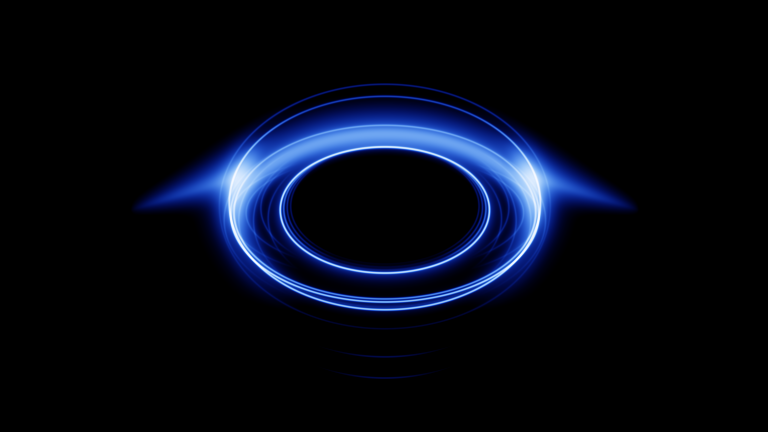
Reproduce this background procedurally as a WebGL 2 fragment shader.

```glsl
#version 300 es
precision highp float;
// A glowing blue portal: thin nested light rings around a dark oval, a broad
// luminous arch above it and two tapering wings of light at the sides.
// Light is summed as one energy value, then mapped to blue, pale blue and white.
uniform vec2 u_resolution;
out vec4 fragColor;

#define CENTER_X 0.002
#define LINE_WIDTH 0.0024
#define ARCH_LIGHT 1.25
#define WING_LIGHT 1.05
#define SIDE_LIGHT 0.75
#define FILAMENTS 7
#define BLACK_LEVEL 0.025
#define INNER_RADII vec2(0.242, 0.146)
#define OUTER_RADII vec2(0.360, 0.247)

float hash(float n) {
    n = fract(n * 0.1031);
    n *= n + 33.33;
    return fract(n * (n + n));
}

// Approximate signed distance to an ellipse centred at height cy.
float ellipse(vec2 p, float cy, vec2 radii) {
    p.y -= cy;
    float k = length(p / radii);
    return k * (k - 1.0) / max(length(p / (radii * radii)), 1e-4);
}

float bell(float d, float width) {
    return exp(-d * d / (width * width));
}

// Anti-aliased bright line, never thinner than the pixel grid can show.
float line(float d) {
    float w = max(LINE_WIDTH, 0.65 / u_resolution.y);
    return bell(d, w) * LINE_WIDTH / w;
}

// Broad arch above the dark oval, with a soft outer halo and a crisp rim.
float arch(vec2 p) {
    float d = ellipse(p, 0.0, vec2(0.335, 0.191));
    float top = smoothstep(-0.10, 0.13, p.y);
    float core = bell(d, d > 0.0 ? 0.018 : 0.026);
    float halo = bell(d, d > 0.0 ? 0.052 : 0.034);
    float rim = line(ellipse(p, 0.005, vec2(0.350, 0.205)));
    return top * (ARCH_LIGHT * (0.55 * core + 0.58 * halo) + 0.55 * rim);
}

// Tapered wing, mirrored left and right, sloping down to a point.
float wing(vec2 p) {
    float ax = abs(p.x);
    float t = clamp((ax - 0.30) / 0.29, 0.0, 1.0);
    float d = p.y - mix(0.105, 0.014, t);
    float width = d > 0.0 ? mix(0.066, 0.020, t) : mix(0.050, 0.013, t);
    float reach = smoothstep(0.27, 0.36, ax) * pow(1.0 - t, 0.75);
    return WING_LIGHT * reach * (0.75 * bell(d, width) + 0.35 * bell(d, width * 0.4));
}

// Main outer loops, their bloom and the pale light on both flanks.
float outerRings(vec2 p) {
    float ax = abs(p.x);
    float flank = smoothstep(0.16, 0.35, ax);
    float low = smoothstep(0.10, -0.06, p.y);
    float d = ellipse(p, 0.030, OUTER_RADII);
    float e = line(d) * (0.55 + 1.1 * max(low, flank * 0.5));
    e += line(ellipse(p, 0.005, vec2(0.357, 0.204))) * low * 1.6;
    e += line(ellipse(p, 0.008, vec2(0.349, 0.200))) * low * 1.1;
    float bloom = exp(-abs(d + 0.006) / mix(0.010, 0.026, flank));
    e += SIDE_LIGHT * bloom * mix(0.55 * low, 1.0, flank) * smoothstep(0.22, 0.07, p.y);
    e += 0.7 * flank * bell(d + 0.014, 0.022) * bell(p.y - 0.065, 0.085);
    float faint = ellipse(p, 0.022, vec2(0.383, 0.283));
    e += line(faint) * mix(0.12, 0.32, smoothstep(0.0, 0.25, p.y));
    return e + 0.07 * bell(faint, 0.018) * flank;
}

// Crisp inner rim followed by slightly narrower, weaker copies.
float innerRings(vec2 p, float d) {
    float flank = smoothstep(0.10, 0.23, abs(p.x));
    float e = 1.7 * line(d) + 0.55 * exp(-abs(d) / (d > 0.0 ? 0.014 : 0.007));
    for (int i = 1; i < 4; i++) {
        float s = float(i);
        float copy = ellipse(p, 0.014 + 0.003 * s, INNER_RADII - s * vec2(0.008, 0.004));
        e += line(copy) * (0.12 + 0.55 * flank) / s;
    }
    return e;
}

// Crossing side filaments and dim echoes below the rings.
float filaments(vec2 p) {
    float e = 0.0, flank = smoothstep(0.19, 0.27, abs(p.x));
    for (int i = 0; i < FILAMENTS; i++) {
        float s = float(i), r = hash(s + 3.0);
        vec2 radii = vec2(0.27 + 0.017 * s, 0.13 + 0.09 * r);
        float d = ellipse(p, 0.04 * (hash(s + 17.0) - 0.4), radii);
        e += (0.22 * line(d) + 0.06 * bell(d, 0.008)) * flank * bell(p.y - 0.01, 0.12);
    }
    for (int i = 0; i < 2; i++) {
        float s = float(i);
        float d = ellipse(p, 0.0, vec2(0.40 + 0.02 * s, 0.326 + 0.049 * s));
        e += 0.20 * line(d) * bell(p.x, 0.11) * step(p.y, 0.0);
    }
    return e;
}

void main() {
    vec2 p = (gl_FragCoord.xy - 0.5 * u_resolution) / u_resolution.y;
    p.x -= CENTER_X;
    float inner = ellipse(p, 0.014, INNER_RADII);
    float outside = smoothstep(-0.008, 0.006, inner);
    float energy = (arch(p) + wing(p) + outerRings(p) + filaments(p)) * outside;
    energy = max(energy + innerRings(p, inner) - BLACK_LEVEL, 0.0);

    // Higher energies gain green, then red, so the hottest light turns white.
    vec3 light = vec3(0.26, 0.60, 2.0) * pow(vec3(energy), vec3(2.1, 1.5, 1.0));
    fragColor = vec4(1.0 - exp(-light), 1.0);
}
```
